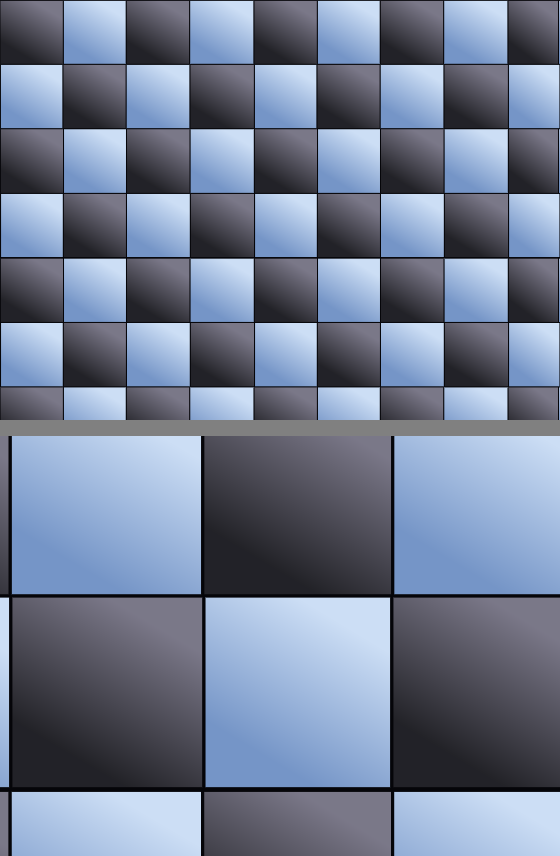
Top, the full canvas; bottom, a detail of the centre.
Give the GLSL for this pattern, as a Shadertoy shader.

```glsl
// A checkerboard of glossy charcoal and sky-blue tiles with thin black seams.
// Each point finds its slightly irregular cell, shades a diagonal gradient
// across it, then darkens by the distance to the nearest cell edge.

const float PI = 3.14159265;
const vec2 TILE = vec2(0.1512, 0.15365);   // tile size, in canvas heights
const float SEAM = 0.0013;                 // half width of a seam
const float UNEVEN = 0.0017;               // scale of the seam offsets
const float LAST_COLUMN = 9.0;

const vec3 CHARCOAL_LOW = vec3(0.135, 0.135, 0.155);
const vec3 CHARCOAL_HIGH = vec3(0.48, 0.47, 0.535);
const vec3 BLUE_LOW = vec3(0.46, 0.585, 0.78);
const vec3 BLUE_HIGH = vec3(0.80, 0.87, 0.96);
const vec3 SEAM_COLOR = vec3(0.02, 0.02, 0.035);

float hash(vec2 p) {
    return fract(sin(dot(p, vec2(127.1, 311.7))) * 43758.5453);
}

// Left edge of a column: a four-tile sway, plus a small shift per pair of rows.
float columnEdge(float col, float row, float aspect) {
    float even = 1.0 - mod(row, 2.0);
    float sway = 0.4 - 1.7 * sin(PI * fract((col - 0.4 * even) / 4.0));
    float shift = 0.6 * hash(vec2(floor(row / 2.0), 3.0));
    float edge = col * TILE.x + UNEVEN * (sway + shift);
    // The last column is cut short just inside the right border.
    float border = aspect - even * 2.0 * UNEVEN;
    return col == LAST_COLUMN ? min(edge, border) : edge;
}

// Top edge of a row, measured downwards.
float rowEdge(float row) {
    return row * TILE.y - 0.4 * UNEVEN * step(0.5, row);
}

// Every fourth horizontal seam is heavier.
float rowSeam(float row) {
    return SEAM * (mod(row, 4.0) < 0.5 ? 1.4 : 1.0);
}

float lineMask(float dist, float halfWidth, float pixel) {
    return 1.0 - smoothstep(halfWidth - 0.5 * pixel, halfWidth + 0.5 * pixel, abs(dist));
}

// Diagonal sheen with flat ends; uv runs from lower left to upper right.
vec3 tileColor(vec2 uv, float isBlue) {
    float sheen = clamp((dot(uv, vec2(0.37, 0.63)) - 0.23) / 0.58, 0.0, 1.0);
    vec3 low = mix(CHARCOAL_LOW, BLUE_LOW, isBlue);
    vec3 high = mix(CHARCOAL_HIGH, BLUE_HIGH, isBlue);
    return mix(low, high, sheen);
}

void mainImage(out vec4 fragColor, in vec2 fragCoord) {
    float pixel = 1.0 / iResolution.y;
    float aspect = iResolution.x * pixel;
    vec2 p = vec2(fragCoord.x, iResolution.y - fragCoord.y) * pixel;

    // Row and column, corrected for the uneven edges
    float row = floor(p.y / TILE.y);
    row += step(rowEdge(row + 1.0), p.y);
    float col = floor(p.x / TILE.x);
    col += step(columnEdge(col + 1.0, row, aspect), p.x)
         - step(p.x, columnEdge(col, row, aspect));

    float left = columnEdge(col, row, aspect);
    float right = columnEdge(col + 1.0, row, aspect);
    float top = rowEdge(row);
    float bottom = rowEdge(row + 1.0);

    // Tile face
    vec2 uv = vec2((p.x - left) / (right - left), (bottom - p.y) / (bottom - top));
    vec3 color = tileColor(uv, mod(row + col, 2.0));

    // Seams
    float upright = lineMask(min(p.x - left, right - p.x), SEAM, pixel);
    float level = max(lineMask(p.y - top, rowSeam(row), pixel),
                      lineMask(bottom - p.y, rowSeam(row + 1.0), pixel));
    color = mix(color, SEAM_COLOR, max(upright, level));

    fragColor = vec4(color, 1.0);
}
```
